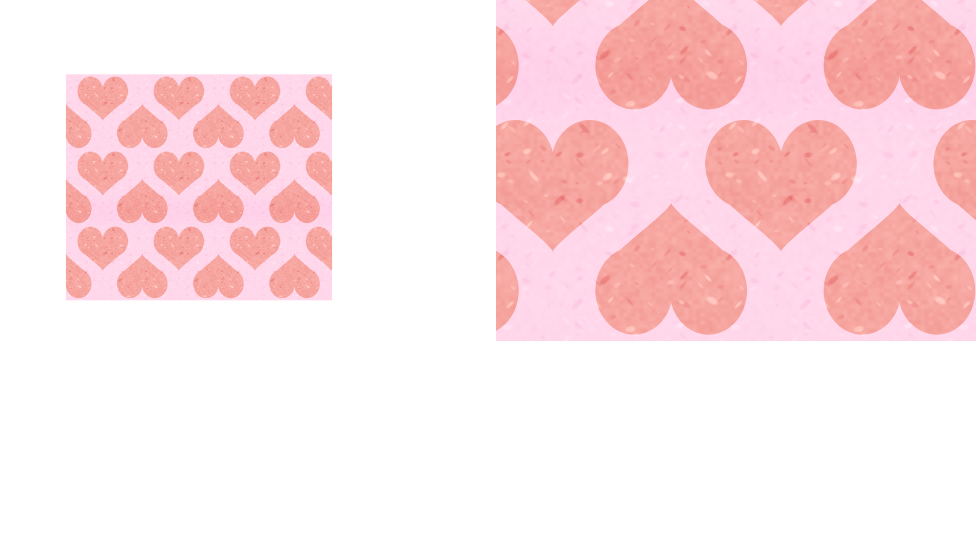
Left, the full canvas; right, a detail of the centre.
Give the GLSL for this pattern, as a WebGL 1 fragment shader.

```glsl
precision highp float;
// Paper panel of interlocking upright and inverted hearts on a white canvas.
// Hearts join an ogee body to elliptical lobes; wrapped grain and flecks repeat
// with every tile. The white margins make the canvas edges join without a seam.
uniform vec2 u_resolution;

float hash(vec2 p) {
  vec3 q = fract(p.xyx * vec3(0.1031, 0.1030, 0.0973));
  q += dot(q, q.yzx + 33.33);
  return fract((q.x + q.y) * q.z);
}

// Value noise that wraps after count lattice steps per tile
float wrappedNoise(vec2 tile, float count) {
  vec2 p = tile * count;
  vec2 cell = floor(p);
  vec2 f = fract(p);
  f = f * f * (3.0 - 2.0 * f);
  vec2 a = mod(cell, count);
  vec2 b = mod(cell + 1.0, count);
  return mix(mix(hash(a), hash(vec2(b.x, a.y)), f.x),
             mix(hash(vec2(a.x, b.y)), hash(b), f.x), f.y);
}

// Distance to a heart of half width 1, with p.y measured from its tip
float heart(vec2 p) {
  p.x = abs(p.x);
  float halfWidth = sin(1.5708 * pow(clamp(p.y / 1.16, 0.0, 1.3), 1.2));
  float body = max((p.x - halfWidth) * 0.7, max(-p.y, p.y - 1.27));
  float lobe = (length((p - vec2(0.49, 1.16)) / vec2(0.51, 0.58)) - 1.0) * 0.54;
  return min(body, lobe);
}

// Sparse flecks: positive values are light, negative values are dark
float flecks(vec2 tile, float count, float seed) {
  vec2 p = tile * count;
  vec2 id = mod(floor(p), count) + seed;
  vec2 offset = fract(p) - 0.3 - 0.4 * vec2(hash(id + 3.7), hash(id + 8.1));
  float tilt = hash(id + 5.3) * 2.0 - 1.0;
  offset.y = (offset.y + offset.x * tilt) * 1.5;
  float radius = mix(0.09, 0.24, hash(id + 12.9));
  float shape = 1.0 - smoothstep(radius * 0.5, radius + 0.06, length(offset));
  float kind = hash(id + 17.3);
  return shape * (step(0.8, kind) - step(kind, 0.3));
}

void main() {
  // One unit is the horizontal repeat; y runs down from the panel's top edge
  vec2 uv = gl_FragCoord.xy / u_resolution;
  vec2 p = vec2(uv.x, 1.0 - uv.y) * vec2(6.308, 7.385) - vec2(0.865, 0.981);
  float pixel = 7.385 / u_resolution.y;
  vec2 tile = p / vec2(1.0, 0.99);

  // Upright hearts, and inverted ones half a repeat across
  float row = mod(p.y, 0.99);
  vec2 upright = vec2(fract(p.x + 0.014) - 0.5, 0.606 - row);
  vec2 inverted = vec2(fract(p.x + 0.495) - 0.5, row - 0.394);
  float d = 0.332 * min(heart(upright / 0.332), heart(inverted / 0.332));
  float ink = 1.0 - smoothstep(-0.6 * pixel, 0.6 * pixel, d);

  // Paper grain, fibres and flecks
  float grain = wrappedNoise(tile, 56.0) * 0.6 + wrappedNoise(tile + 0.37, 31.0) * 0.3
              + wrappedNoise(tile + 0.61, 9.0) * 0.25 - 0.575;
  float speck = flecks(tile, 9.0, 0.0) + 0.6 * flecks(tile + 0.43, 13.0, 41.0);

  // Soft, deeper wash across the second row of inverted hearts
  float wash = exp(-pow((p.y - 1.8) / 0.16, 2.0));

  vec3 ground = vec3(1.0, 0.843, 0.92) + grain * vec3(0.01, 0.035, 0.025)
              + speck * vec3(0.01, 0.045, 0.03) - wash * vec3(0.0, 0.025, 0.005);
  vec3 coral = vec3(0.968, 0.652, 0.63) + grain * vec3(0.035, 0.095, 0.095)
             + speck * vec3(0.035, 0.12, 0.11) - wash * vec3(0.005, 0.028, 0.025);
  vec3 color = mix(ground, coral, ink);

  // Panel on white
  vec2 edge = abs(p - vec2(1.75, 1.49)) - vec2(1.75, 1.49);
  float panel = 1.0 - smoothstep(-0.5 * pixel, 0.5 * pixel, max(edge.x, edge.y));
  gl_FragColor = vec4(mix(vec3(1.0), clamp(color, 0.0, 1.0), panel), 1.0);
}
```
